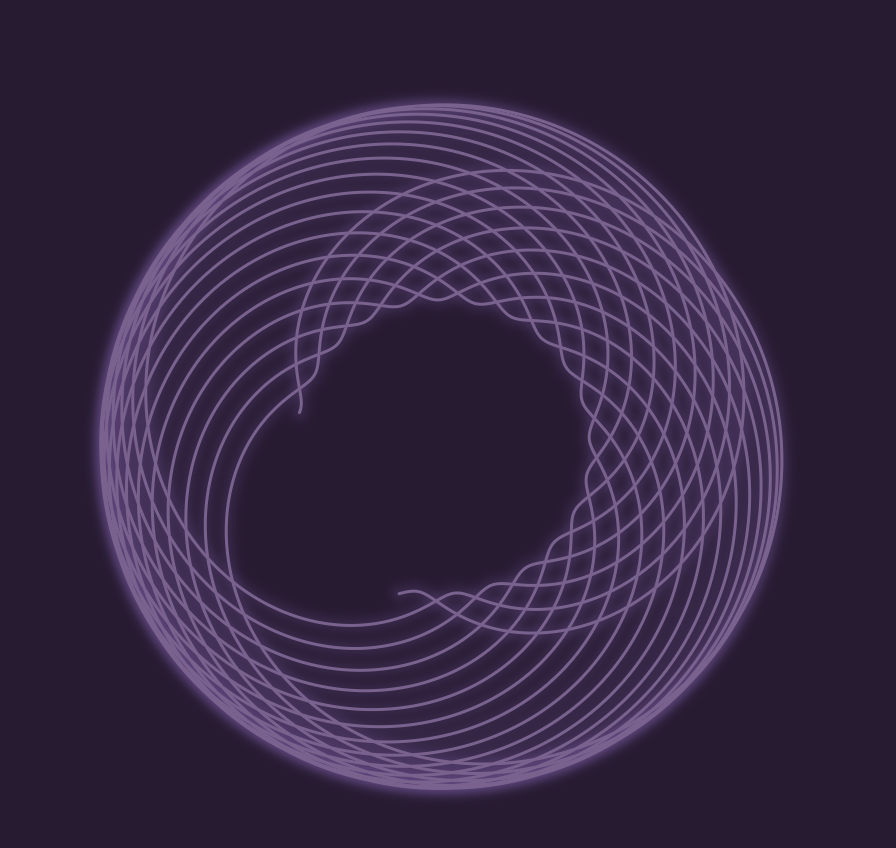
A Shadertoy shader for this background:

```glsl
// Draws a glowing violet spirograph ring of interlaced loops on a dark plum ground.

// Lengths are fractions of the canvas height; angles are in radians.
const float TAU = 6.2831853;
const vec2  CENTRE = vec2(-0.0064, -0.0268);   // offset from the canvas middle
const float MAIN_RADIUS = 0.2882;
const float ARM_RADIUS = 0.1150;
const float ARM_RATE = 1.9607;                 // arm turns per main turn
const float START_ANGLE = 2.885;               // direction of the first inner dip
const float CURVE_BEGIN = -0.06;
const float CURVE_END = 118.02;
const int   TURNS = 20;
const float LINE_HALF_WIDTH = 0.00175;
const float GLOW_SIGMA = 0.0072;
const float GLOW_STRENGTH = 0.22;
const vec3  GROUND = vec3(0.153, 0.106, 0.196);
const vec3  LINE_COLOUR = vec3(0.475, 0.390, 0.555);
const vec3  GLOW_COLOUR = vec3(0.450, 0.335, 0.600);

vec2 unitVector(float angle) {
    return vec2(cos(angle), sin(angle));
}

vec2 curvePoint(float t) {
    return MAIN_RADIUS * unitVector(t) - ARM_RADIUS * unitVector(ARM_RATE * t);
}

vec2 curveVelocity(float t) {
    vec2 v = MAIN_RADIUS * unitVector(t) - ARM_RADIUS * ARM_RATE * unitVector(ARM_RATE * t);
    return vec2(-v.y, v.x);
}

// Newton search for the parameter whose point lies at the given polar angle.
float parameterAtAngle(float angle) {
    float q = ARM_RADIUS / MAIN_RADIUS;
    float rate = ARM_RATE - 1.0;
    float t = angle;
    for (int i = 0; i < 4; i++) {
        vec2 w = q * unitVector(rate * t);
        float polar = t - atan(w.y, 1.0 - w.x);
        float slope = 1.0 - rate * (w.x - q * q) / (1.0 + q * q - 2.0 * w.x);
        t -= (polar - angle) / slope;
    }
    return t;
}

// Slides along the curve to the nearest point and returns its distance.
float distanceNear(vec2 p, float t) {
    t = clamp(t, CURVE_BEGIN, CURVE_END);
    for (int i = 0; i < 3; i++) {
        vec2 velocity = curveVelocity(t);
        float advance = dot(p - curvePoint(t), velocity) / dot(velocity, velocity);
        t = clamp(t + clamp(advance, -0.15, 0.15), CURVE_BEGIN, CURVE_END);
    }
    return length(p - curvePoint(t));
}

void mainImage(out vec4 fragColor, in vec2 fragCoord) {
    float pixel = 1.0 / iResolution.y;
    vec2 p = (fragCoord - 0.5 * iResolution.xy) * pixel - CENTRE;

    // Frame that starts at the first dip and runs clockwise
    float angle = START_ANGLE - atan(p.y, p.x);
    angle -= TAU * floor(angle / TAU + 0.5);
    p = length(p) * unitVector(angle);

    // Nearest line and summed halo over all turns
    float nearest = 1.0;
    float halo = 0.0;
    for (int turn = 0; turn < TURNS; turn++) {
        float t = parameterAtAngle(angle + TAU * float(turn));
        if (t < CURVE_BEGIN - 0.6 || t > CURVE_END + 0.6) continue;
        float d = distanceNear(p, t);
        nearest = min(nearest, d);
        halo += exp(-0.5 * d * d / (GLOW_SIGMA * GLOW_SIGMA));
    }

    // Ground, glow, then crisp strokes
    float glow = 1.0 - exp(-GLOW_STRENGTH * halo);
    float stroke = clamp((LINE_HALF_WIDTH - nearest) / pixel + 0.5, 0.0, 1.0);
    vec3 colour = mix(GROUND, GLOW_COLOUR, glow);
    colour = mix(colour, LINE_COLOUR, stroke);
    fragColor = vec4(colour, 1.0);
}
```
